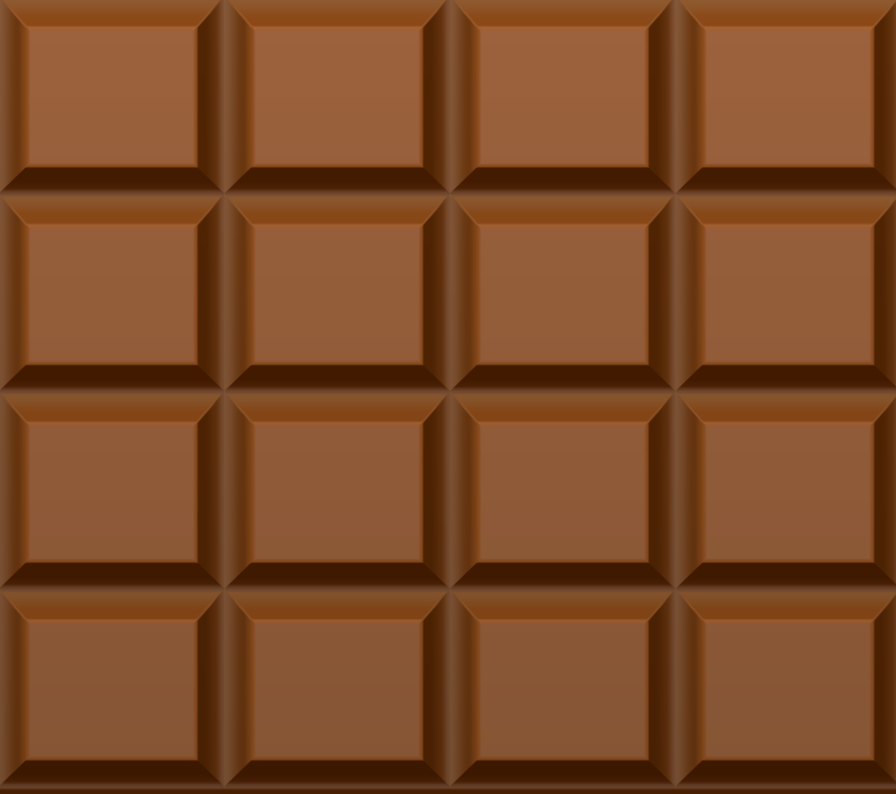
Reproduce this pattern procedurally as a Shadertoy shader.

```glsl
// Chocolate bar: a four by four grid of bevelled blocks under light from the upper left.
// Each cell is split by mitred distances to its four sides; every bevel is a gradient,
// and the whole bar darkens gently from top to bottom.

// Bevel depth: 0 at the groove, 1 at the edge of the raised face.
vec3 leftBevel(float d) {
    vec3 c = mix(vec3(0.50, 0.33, 0.21), vec3(0.41, 0.21, 0.06), smoothstep(0.0, 0.7, d));
    return mix(c, vec3(0.50, 0.27, 0.09), smoothstep(0.7, 1.0, d));
}

vec3 rightBevel(float d) {
    vec3 c = mix(vec3(0.48, 0.31, 0.20), vec3(0.38, 0.19, 0.05), smoothstep(0.0, 0.35, d));
    return mix(c, vec3(0.31, 0.14, 0.01), smoothstep(0.25, 0.75, d));
}

vec3 topBevel(float d) {
    vec3 c = mix(vec3(0.45, 0.29, 0.19), vec3(0.54, 0.34, 0.18), smoothstep(0.0, 0.15, d));
    return mix(c, vec3(0.53, 0.28, 0.09), smoothstep(0.15, 0.75, d));
}

vec3 bottomBevel(float d) {
    vec3 c = mix(vec3(0.43, 0.27, 0.17), vec3(0.30, 0.13, 0.02), smoothstep(0.0, 0.22, d));
    return mix(c, vec3(0.26, 0.105, 0.0), smoothstep(0.15, 0.5, d));
}

void mainImage(out vec4 fragColor, in vec2 fragCoord) {
    // Canvas width is one unit, with y running down from the top.
    vec2 p = vec2(fragCoord.x, iResolution.y - fragCoord.y) / iResolution.x;
    float down = p.y * iResolution.x / iResolution.y;
    float soft = max(0.05, 25.0 / iResolution.x);

    // Repeat the block, starting just outside the upper left corner.
    vec2 cell = vec2(0.2517, 0.2206);
    p += vec2(0.0013, 0.0046);
    vec2 q = mod(p, cell);

    // Distance from each side, in bevel widths.
    float left = q.x / 0.030;
    float right = (cell.x - q.x) / 0.030;
    float top = q.y / 0.034;
    float bottom = (cell.y - q.y) / 0.0293;
    float across = min(left, right);
    float along = min(top, bottom);
    float depth = min(across, along);

    // Four bevels joined at the mitres.
    vec3 sides = left < right ? leftBevel(across) : rightBevel(across);
    vec3 ends = top < bottom ? topBevel(along) : bottomBevel(along);
    vec3 col = mix(sides, ends, smoothstep(-soft, soft, across - along));

    // Light catches the two upper mitres.
    float mitre = 1.0 - smoothstep(0.0, 2.0 * soft, abs(across - top));
    col = mix(col, vec3(0.62, 0.38, 0.20), 0.6 * mitre * smoothstep(0.1, 0.6, depth));
    col *= mix(1.03, 0.91, down);

    // Raised face with a warm rim, brightest along its top.
    vec3 face = mix(vec3(0.615, 0.385, 0.24), vec3(0.52, 0.332, 0.207), down);
    vec3 rim = mix(vec3(0.54, 0.29, 0.11), vec3(0.63, 0.37, 0.18),
                   smoothstep(-soft, soft, across - top));
    rim *= mix(1.03, 0.93, down);
    face = mix(rim, face, smoothstep(1.03, 1.20, depth));
    col = mix(col, face, smoothstep(1.0 - soft, 1.0 + soft, depth));

    // Dark lower lip below the last row.
    float lip = smoothstep(0.0, 0.005, p.y - 4.0 * cell.y);
    col = mix(col, vec3(0.28, 0.12, 0.01), lip);

    fragColor = vec4(col, 1.0);
}
```
